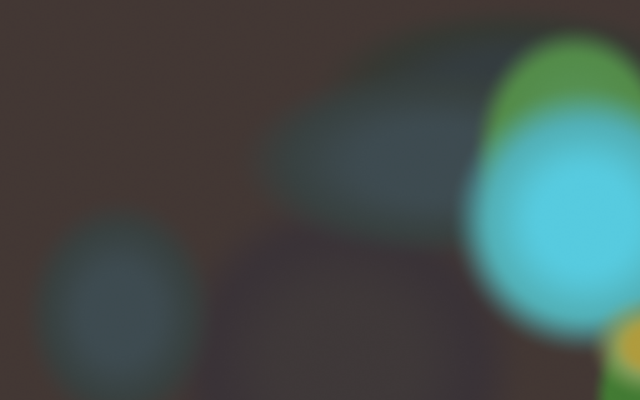
Give the GLSL for this background, as a WebGL 2 fragment shader.

```glsl
#version 300 es
precision highp float;
// Heavily blurred, overlapping ellipses of colour on a warm dark ground.
// Each blob is a soft elliptical mask whose tint runs from core to rim;
// a dim group and then a bright group are layered back to front.

uniform vec2 u_resolution;
out vec4 fragColor;

struct Blob {
    vec2 center;   // in canvas heights, origin at the lower left
    vec2 radius;   // where the mask is half faded
    float blur;    // half width of the fade, relative to the radius
    vec3 core;
    vec3 rim;
};

const vec3 GROUND       = vec3(0.262, 0.218, 0.204);
const vec3 PLUM         = vec3(0.224, 0.196, 0.215);
const vec3 PLUM_CORE    = vec3(0.246, 0.221, 0.222);
const vec3 SLATE        = vec3(0.242, 0.294, 0.315);
const vec3 SLATE_RIM    = vec3(0.218, 0.252, 0.248);
const vec3 SHADOW       = vec3(0.204, 0.236, 0.248);
const vec3 SHADOW_RIM   = vec3(0.206, 0.222, 0.198);
const vec3 LEAF         = vec3(0.340, 0.570, 0.330);
const vec3 LEAF_RIM     = vec3(0.325, 0.545, 0.285);
const vec3 AQUA         = vec3(0.340, 0.795, 0.875);
const vec3 AQUA_RIM     = vec3(0.320, 0.680, 0.700);
const vec3 MOSS         = vec3(0.260, 0.480, 0.200);
const vec3 AMBER        = vec3(0.690, 0.610, 0.240);
const vec3 AMBER_RIM    = vec3(0.560, 0.640, 0.380);
const float ASPECT      = 1.6;    // width of the composition in heights
const float CORE_EDGE   = 0.36;   // relative radius where the core ends
const float RIM_START   = 0.95;   // relative radius where the rim is pure
const float GRAIN       = 0.004;  // dither against banding
const float GRAIN_CELLS = 320.0;  // grain cells per canvas height
const int GROUP_SIZE    = 4;

// Plum, upper shadow, long slate, lower left slate
const Blob DIM_GROUP[GROUP_SIZE] = Blob[](
    Blob(vec2(0.86, 0.09), vec2(0.39, 0.38), 0.20, PLUM_CORE, PLUM),
    Blob(vec2(1.28, 0.78), vec2(0.41, 0.175), 0.26, SHADOW, SHADOW_RIM),
    Blob(vec2(1.09, 0.595), vec2(0.43, 0.21), 0.20, SLATE, SLATE_RIM),
    Blob(vec2(0.30, 0.215), vec2(0.207, 0.25), 0.21, SLATE, SLATE_RIM)
);

// Leaf behind aqua, then moss and amber in the corner
const Blob BRIGHT_GROUP[GROUP_SIZE] = Blob[](
    Blob(vec2(1.437, 0.625), vec2(0.225, 0.275), 0.17, LEAF, LEAF_RIM),
    Blob(vec2(1.463, 0.448), vec2(0.288, 0.288), 0.20, AQUA, AQUA_RIM),
    Blob(vec2(1.62, 0.00), vec2(0.12, 0.17), 0.22, MOSS, MOSS),
    Blob(vec2(1.625, 0.135), vec2(0.112, 0.095), 0.45, AMBER, AMBER_RIM)
);

// Sine-free hash of a grid cell, in 0..1
float hash(vec2 cell) {
    vec3 q = fract(vec3(cell.xyx) * 0.1031);
    q += dot(q, q.yzx + 33.33);
    return fract((q.x + q.y) * q.z);
}

// Layers one blurred ellipse over the colour below it
vec3 layerBlob(vec3 below, vec2 p, Blob blob) {
    float d = length((p - blob.center) / blob.radius);
    float mask = 1.0 - smoothstep(1.0 - blob.blur, 1.0 + blob.blur, d);
    vec3 tint = mix(blob.core, blob.rim, smoothstep(CORE_EDGE, RIM_START, d));
    return mix(below, tint, mask);
}

void main() {
    // Spread the composition over the full width at any aspect
    vec2 p = gl_FragCoord.xy / u_resolution * vec2(ASPECT, 1.0);

    vec3 color = GROUND;
    for (int i = 0; i < GROUP_SIZE; i++) {
        color = layerBlob(color, p, DIM_GROUP[i]);
    }
    for (int i = 0; i < GROUP_SIZE; i++) {
        color = layerBlob(color, p, BRIGHT_GROUP[i]);
    }

    color += (hash(floor(p * GRAIN_CELLS)) - 0.5) * GRAIN;
    fragColor = vec4(color, 1.0);
}
```
